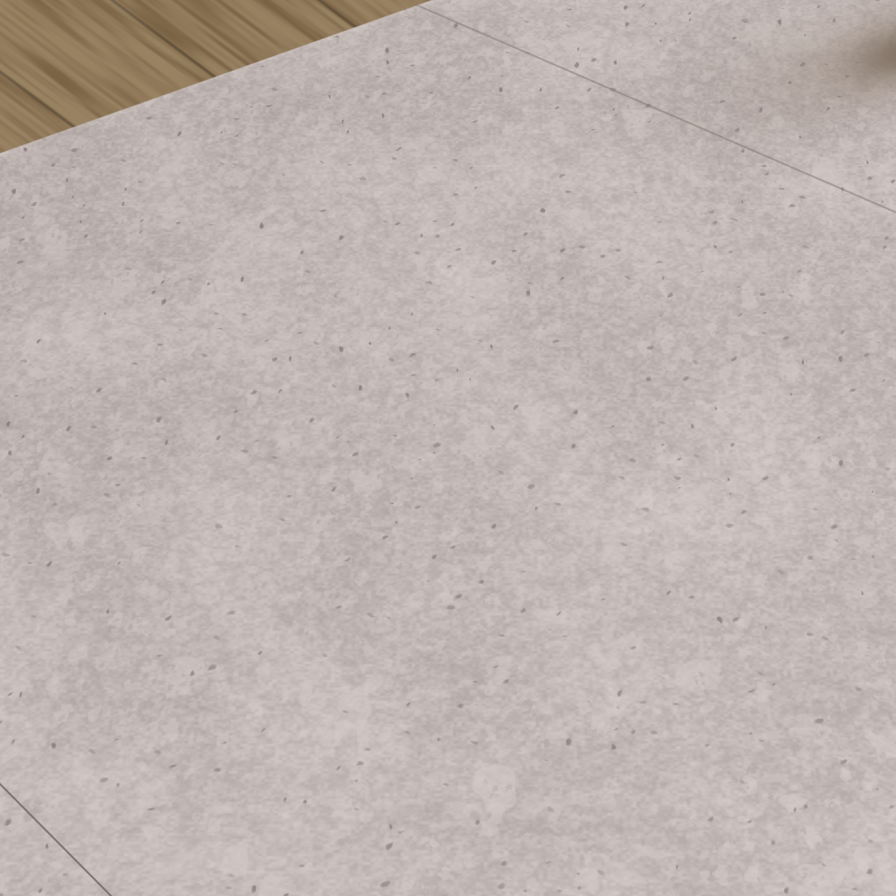
A WebGL 2 fragment shader for this texture:

```glsl
#version 300 es
precision highp float;
// A pale terrazzo-like stone floor seen at an angle, with an oak floor in the top left corner.
// Stone is layered noise plus scattered chips in hashed cells; oak is stretched noise.
// Thin tile joints and a soft brown shadow at the upper right finish it.
uniform vec2 u_resolution;
out vec4 fragColor;

const vec3 STONE = vec3(0.752, 0.712, 0.700);
const vec3 PALE_CHIP = vec3(0.815, 0.782, 0.765);
const vec3 GREY_CHIP = vec3(0.685, 0.645, 0.645);
const vec3 DARK_FLECK = vec3(0.50, 0.455, 0.455);
const vec3 OAK_LIGHT = vec3(0.595, 0.510, 0.385);
const vec3 OAK_DARK = vec3(0.475, 0.385, 0.265);
const vec3 JOINT = vec3(0.53, 0.49, 0.47);
const vec3 SHADOW = vec3(0.49, 0.43, 0.37);
const vec2 OAK_EDGE_A = vec2(0.0, 0.829);
const vec2 OAK_EDGE_B = vec2(0.482, 1.0);
const vec2 PLANK_DIR = vec2(0.8, -0.6);
const float PLANK_WIDTH = 0.139;
const float PLANK_OFFSET = 0.736;
const float JOINT_WIDTH = 0.0009;
const float GRAIN_CONTRAST = 0.085;

float hash(vec2 p) {
  vec3 q = fract(p.xyx * vec3(0.1031, 0.1030, 0.0973));
  q += dot(q, q.yzx + 33.33);
  return fract((q.x + q.y) * q.z);
}

vec2 hash2(vec2 p) {
  return vec2(hash(p), hash(p + 57.3));
}

float noise(vec2 p) {
  vec2 i = floor(p), f = fract(p);
  f = f * f * (3.0 - 2.0 * f);
  return mix(mix(hash(i), hash(i + vec2(1, 0)), f.x),
             mix(hash(i + vec2(0, 1)), hash(i + vec2(1, 1)), f.x), f.y);
}

float fbm(vec2 p) {
  float sum = 0.0, amp = 0.5;
  for (int i = 0; i < 4; i++) {
    sum += amp * noise(p);
    p = mat2(1.6, 1.2, -1.2, 1.6) * p + 11.7;
    amp *= 0.5;
  }
  return sum;
}

// Coverage of scattered rough ellipses: one candidate per cell, kept by density.
float chips(vec2 p, float cells, float radius, float density, float blur) {
  p = p * cells + 100.0;
  vec2 home = floor(p);
  float cover = 0.0;
  vec2 wobble = vec2(noise(p * 5.0), noise(p * 5.0 + 31.0)) - 0.5;
  for (int y = -1; y <= 1; y++)
    for (int x = -1; x <= 1; x++) {
      vec2 cell = home + vec2(x, y);
      vec2 rnd = hash2(cell + cells);
      vec2 d = p - cell - 0.15 - 0.7 * hash2(cell + 9.1) + wobble * radius * 0.9;
      float a = 0.5 + (rnd.x - 0.5) * 2.4;
      d = mat2(cos(a), -sin(a), sin(a), cos(a)) * d;
      float size = radius * (0.45 + 0.75 * rnd.y);
      float dist = length(d * vec2(0.8, 1.35)) - size;
      float soft = blur * cells;
      float keep = step(hash(cell + 23.7), density);
      cover = max(cover, keep * (0.45 + 0.55 * rnd.x) * (1.0 - smoothstep(-soft, soft, dist)));
    }
  return cover;
}

// Distance from the line through a and b, positive on its left side.
float sideOf(vec2 p, vec2 a, vec2 b) {
  vec2 d = normalize(b - a);
  return d.x * (p.y - a.y) - d.y * (p.x - a.x);
}

vec3 stone(vec2 uv, float px) {
  // Compress the floor towards the top of the view.
  vec2 p = vec2((uv.x - 0.5) * (1.0 + 0.45 * uv.y), uv.y * (1.15 + 0.35 * uv.y));
  float blur = 0.0008 + px;
  float patches = fbm(p * 7.0 + 3.0);
  vec3 col = STONE + 0.09 * (patches - 0.47);
  col += GRAIN_CONTRAST * (fbm(p * vec2(75.0, 95.0)) - 0.47);
  col += GRAIN_CONTRAST * 0.7 * (noise(p * vec2(210.0, 260.0)) - 0.5);
  // Chips from broad and faint to small and sharp.
  col = mix(col, PALE_CHIP, 0.55 * chips(p, 11.0, 0.27, 0.42, blur * 1.5));
  col = mix(col, GREY_CHIP, 0.40 * chips(p + 4.3, 26.0, 0.30, 0.32, blur * 2.0));
  col = mix(col, PALE_CHIP, 0.55 * chips(p + 1.7, 31.0, 0.33, 0.45, blur));
  col = mix(col, PALE_CHIP, 0.42 * chips(p + 2.9, 72.0, 0.36, 0.42, blur));
  float clusters = smoothstep(0.62, 0.36, patches);
  col = mix(col, GREY_CHIP, 0.65 * clusters * chips(p + 6.1, 85.0, 0.30, 0.45, blur));
  col = mix(col, DARK_FLECK, 0.75 * chips(p + 8.2, 36.0, 0.12, 0.20, blur));
  // Light falls off to the upper left and lifts towards the lower right.
  return col + 0.022 * (uv.x - uv.y) + 0.004;
}

vec3 oak(vec2 uv, float px) {
  vec2 p = vec2(dot(uv, PLANK_DIR), dot(uv, vec2(-PLANK_DIR.y, PLANK_DIR.x)));
  float row = (p.y - PLANK_OFFSET) / PLANK_WIDTH;
  float bend = 0.012 * noise(p * vec2(6.0, 12.0));
  float grain = 0.6 * fbm(vec2(p.x * 5.0, (p.y + bend) * 75.0)) + 0.4 * noise(vec2(p.x * 14.0, p.y * 240.0));
  float tone = grain + 0.16 * (hash(vec2(floor(row), 4.0)) - 0.5);
  vec3 col = mix(OAK_DARK, OAK_LIGHT, smoothstep(0.15, 0.72, tone));
  float seam = abs(fract(row + 0.5) - 0.5) * PLANK_WIDTH;
  return col * (1.0 - 0.22 * (1.0 - smoothstep(0.0006, 0.0016 + px, seam)));
}

void main() {
  vec2 uv = gl_FragCoord.xy / u_resolution;
  float px = 1.0 / min(u_resolution.x, u_resolution.y);
  vec3 col = stone(uv, px);
  // Tile joints: a long one at the right, a short one in the lower left corner.
  float farJoint = abs(sideOf(uv, vec2(0.475, 0.990), vec2(1.0, 0.763)));
  float nearJoint = abs(sideOf(uv, vec2(0.0, 0.125), vec2(0.124, 0.0)));
  col = mix(col, JOINT, 0.60 * (1.0 - smoothstep(0.0, JOINT_WIDTH + px, farJoint)));
  col = mix(col, JOINT * 0.8, 0.85 * (1.0 - smoothstep(0.0, JOINT_WIDTH + px, nearJoint)));
  // Soft shadow: a dark core at the edge with a wide tail to the left.
  vec2 s = uv - vec2(1.01, 0.942);
  s.y -= 0.22 * s.x;
  float core = exp(-dot(s * vec2(17.0, 32.0), s * vec2(17.0, 32.0)));
  float tail = exp(-dot(s * vec2(5.5, 17.0), s * vec2(5.5, 17.0)));
  col = mix(col, SHADOW, clamp(0.55 * core + 0.36 * tail, 0.0, 0.9));
  // Oak beyond the straight edge, with a thin pale lip on the stone.
  float edge = sideOf(uv, OAK_EDGE_A, OAK_EDGE_B);
  col += 0.025 * smoothstep(-0.006, 0.0, edge);
  col = mix(col, oak(uv, px), smoothstep(-px, px, edge));
  fragColor = vec4(clamp(col, 0.0, 1.0), 1.0);
}
```
